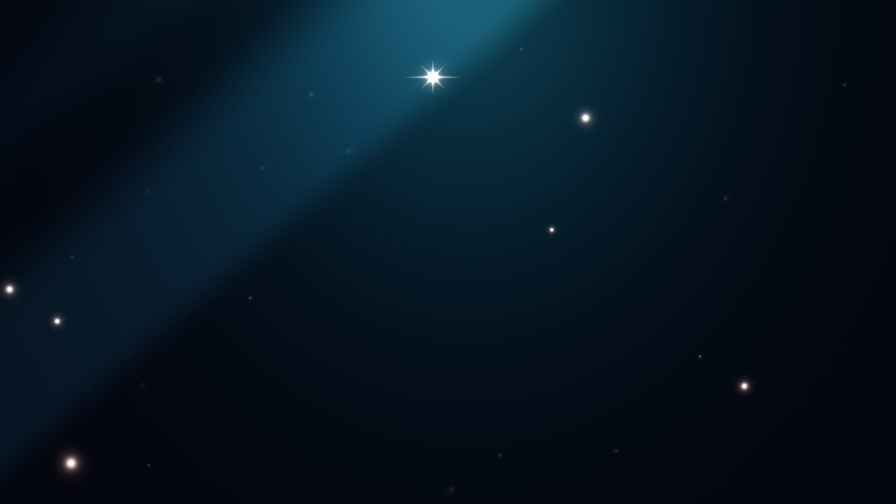
Give the GLSL for this background, as a WebGL 1 fragment shader.

```glsl
precision highp float;

uniform vec2 u_resolution;

#define GLOW_CENTER vec2(0.93, 1.03)
#define FLARE_CENTER vec2(0.859, 0.847)
#define BEAM_SLOPE 1.15
#define BEAM_FADE 0.32
#define DUST_CELL 0.19
#define DUST_DENSITY 0.45
#define NIGHT vec3(0.012, 0.020, 0.055)
#define GLOW_COLOR vec3(0.012, 0.170, 0.210)
#define PEAK_COLOR vec3(0.060, 0.095, 0.080)
#define BEAM_COLOR vec3(0.024, 0.100, 0.136)
#define WARM vec3(1.0, 0.70, 0.58)
#define CORE vec3(1.0, 0.94, 0.90)

float hash(vec2 p) {
  vec3 q = fract(vec3(p.xyx) * 0.1031);
  q += dot(q, q.yzx + 33.33);
  return fract((q.x + q.y) * q.z);
}

// Soft band between two edges; each edge has its own blur
float band(float s, float left, float right, float blurLeft, float blurRight) {
  return smoothstep(left - blurLeft, left + blurLeft, s)
       * (1.0 - smoothstep(right - blurRight, right + blurRight, s));
}

// Night sky with a radial glow, slanted light beams and a shaded gap
vec3 backdrop(vec2 p) {
  float d = length((p - GLOW_CENTER) * vec2(1.25, 1.0));
  float s = p.x + BEAM_SLOPE * (1.0 - p.y);
  float wide = band(s, 0.66, 1.08, 0.12, 0.07);
  float faint = 0.35 * band(s, 0.17, 0.36, 0.16, 0.10);
  float gap = band(s, 0.42, 0.60, 0.08, 0.08);
  vec3 color = NIGHT + GLOW_COLOR * exp(-2.5 * d * d) * (1.0 - 0.25 * gap);
  color += PEAK_COLOR * exp(-11.0 * d * d) * (0.5 + 0.5 * wide);
  return color + BEAM_COLOR * (wide + faint) * exp(-BEAM_FADE * d);
}

// Bright round core inside a warm halo
vec3 mote(float d, float radius) {
  float k = d * d / (radius * radius);
  return CORE * exp(-2.4 * k) + WARM * 0.28 * exp(-0.45 * k);
}

// Three motes spaced along a curve; z carries the radius
vec3 moteArc(vec2 p, vec3 a, vec3 b, vec3 c) {
  vec3 light = vec3(0.0);
  for (int i = 0; i < 3; i++) {
    float t = float(i) * 0.5;
    vec3 m = mix(mix(a, b, t), mix(b, c, t), t);
    light += mote(distance(p, m.xy), m.z);
  }
  return light;
}

// Sparse dim specks, at most one in each grid cell
vec3 dust(vec2 p) {
  vec2 cell = floor(p / DUST_CELL);
  vec2 place = vec2(hash(cell + 3.7), hash(cell + 19.3));
  vec2 center = (cell + 0.15 + 0.7 * place) * DUST_CELL;
  float size = hash(cell + 41.9);
  float shown = step(hash(cell + 67.1), DUST_DENSITY);
  float power = mix(0.30, 0.07, size) * (0.3 + hash(cell + 83.5));
  return shown * power * mote(distance(p, center), mix(0.003, 0.009, size * size));
}

// Thin tapering ray through the origin along the x axis
float spike(vec2 q, float len, float width) {
  float taper = max(0.0, 1.0 - abs(q.x) / len);
  float k = q.y / (width * taper + 0.0004);
  return taper * exp(-k * k);
}

// Star with a long horizontal ray and shorter cross rays
vec3 flare(vec2 q) {
  float rays = 0.0;
  for (int i = 0; i < 4; i++) {
    float angle = float(i) * 0.785398;
    vec2 axis = vec2(cos(angle), sin(angle));
    vec2 r = vec2(dot(q, axis), dot(q, vec2(-axis.y, axis.x)));
    float len = i == 0 ? 0.064 : (i == 2 ? 0.040 : 0.036);
    rays += spike(r, len, 0.0028);
  }
  return WARM * 0.8 * rays + mote(length(q), 0.016);
}

void main() {
  vec2 p = gl_FragCoord.xy / u_resolution.y;
  vec3 color = backdrop(p) + dust(p);
  color += moteArc(p, vec3(0.019, 0.426, 0.010), vec3(0.147, 0.472, 0.003),
                   vec3(0.141, 0.081, 0.015));
  color += moteArc(p, vec3(1.162, 0.766, 0.011), vec3(0.870, 0.588, 0.0005),
                   vec3(1.477, 0.234, 0.009));
  color += flare(p - FLARE_CENTER);
  gl_FragColor = vec4(min(color, 1.0), 1.0);
}
```
